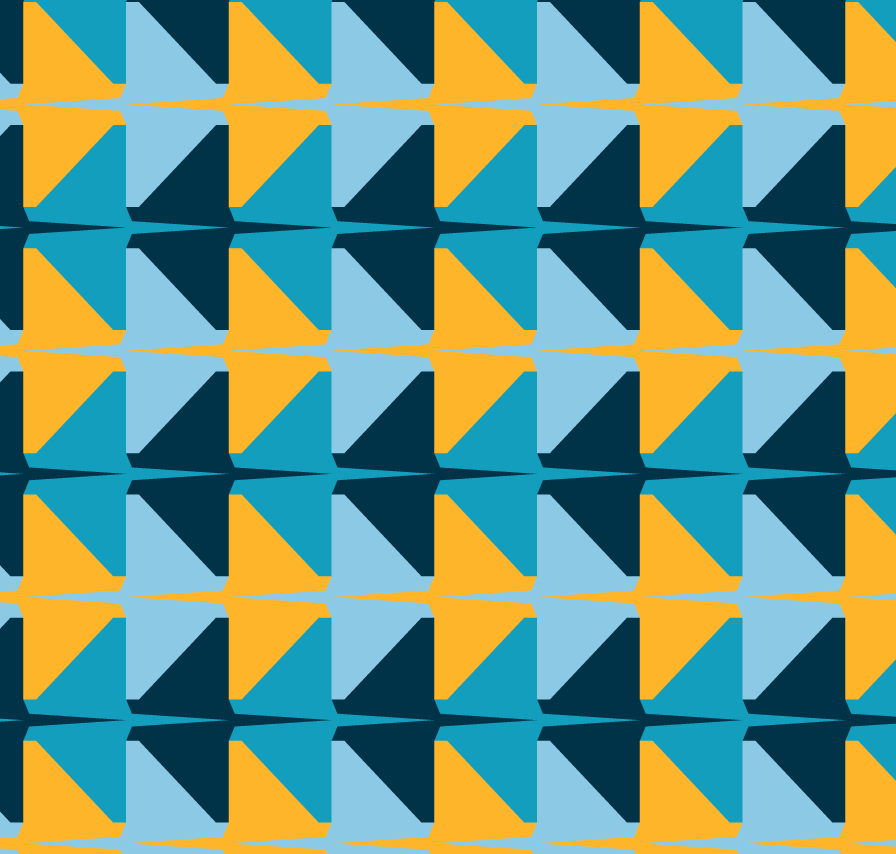
Give the GLSL for this pattern, as a Shadertoy shader.

```glsl
// Columns of slanted triangles in alternating colour pairs, mirrored across
// horizontal seams where each column sends a thin spike into its neighbour.
// Every point is folded into one column and row, then smoothed by supersampling.

#define COLUMNS 8.72      // columns across the canvas
#define ROWS 6.935        // seam-to-seam rows down the canvas
#define ORIGIN vec2(0.227, 0.087) // first column edge and first light seam
#define BAND 0.168        // half height of a seam band, in rows
#define KNEE 0.052        // half height of a spike at its base, in rows
#define NOTCH 0.057       // sideways shift of a column edge at the spike base
#define INSET 0.125       // flat corner at each end of a diagonal
#define SAMPLES 4         // samples per pixel side

const vec3 ORANGE = vec3(1.00, 0.71, 0.16);
const vec3 SKY    = vec3(0.55, 0.79, 0.90);
const vec3 TEAL   = vec3(0.08, 0.62, 0.74);
const vec3 NAVY   = vec3(0.00, 0.20, 0.28);

// Sideways shift of a column edge at distance d from a seam
float edgeShift(float d) {
    float notch = NOTCH * clamp((BAND - d) / (BAND - KNEE), 0.0, 1.0);
    float spike = mix(1.0, NOTCH, d / KNEE);
    return d < KNEE ? spike : notch;
}

vec3 patternColor(vec2 p) {
    // Light seams lie at d = 0, dark seams at d = 1
    float d = abs(mod(p.y + 1.0, 2.0) - 1.0);

    // Spikes point left on light seams and right on dark ones
    float column = floor(p.x + edgeShift(d) - edgeShift(1.0 - d));
    bool even = mod(column, 2.0) < 0.5;

    // Diagonal between the two bands
    float along = (d - BAND) / (1.0 - 2.0 * BAND);
    float diagonal = mix(1.0 - INSET, INSET, along);
    bool light = along < 0.0 || (along < 1.0 && fract(p.x) < diagonal);

    return light ? (even ? ORANGE : SKY) : (even ? TEAL : NAVY);
}

void mainImage(out vec4 fragColor, in vec2 fragCoord) {
    vec3 sum = vec3(0.0);
    for (int j = 0; j < SAMPLES; j++) {
        for (int i = 0; i < SAMPLES; i++) {
            vec2 offset = (vec2(i, j) + 0.5) / float(SAMPLES) - 0.5;
            vec2 uv = (fragCoord + offset) / iResolution.xy;
            sum += patternColor(uv * vec2(COLUMNS, ROWS) - ORIGIN);
        }
    }
    fragColor = vec4(sum / float(SAMPLES * SAMPLES), 1.0);
}
```
